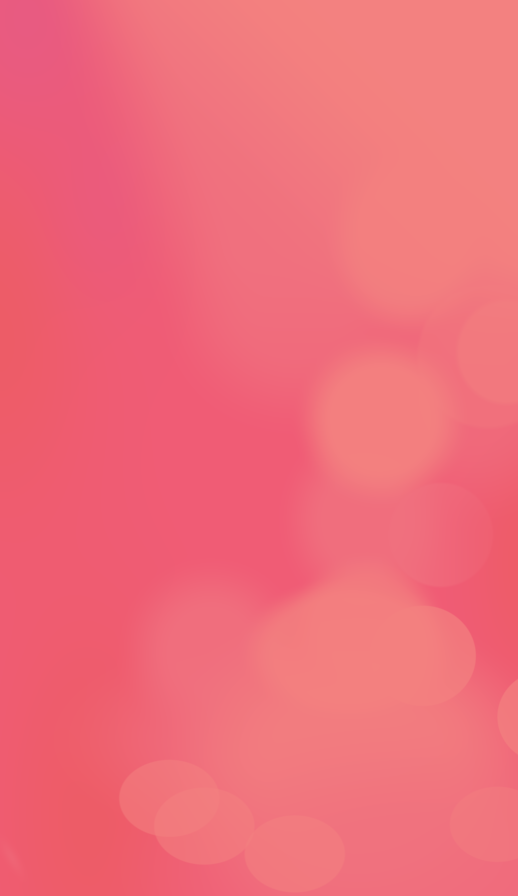
This background is drawn by a WebGL 2 fragment shader. Its source:

```glsl
#version 300 es
precision highp float;
// Warm pink backdrop with out-of-focus lights: a red and magenta tinted base,
// a diagonal salmon haze from the upper right, then soft and crisp ellipses
// layered over it. Lengths are in canvas heights.

uniform vec2 u_resolution;
out vec4 fragColor;

const vec3 PINK = vec3(0.94, 0.36, 0.46);
const vec3 RED = vec3(0.93, 0.36, 0.40);
const vec3 MAGENTA = vec3(0.91, 0.355, 0.505);
const vec3 ROSE = vec3(0.94, 0.44, 0.495);
const vec3 SALMON = vec3(0.953, 0.505, 0.50);

// Gaussian patch of light
float glow(vec2 p, vec2 center, vec2 spread) {
    vec2 q = (p - center) / spread;
    return exp(-dot(q, q));
}

// Filled ellipse whose rim fades over +-blur, never sharper than a pixel
float disc(vec2 p, vec2 center, vec2 radii, float blur) {
    float d = (length((p - center) / radii) - 1.0) * min(radii.x, radii.y);
    float rim = max(blur, 0.75 / u_resolution.y);
    return 1.0 - smoothstep(-rim, rim, d);
}

vec3 backdrop(vec2 p) {
    vec3 col = PINK;
    col = mix(col, RED, 0.95 * glow(p, vec2(0.0, 0.63), vec2(0.10, 0.21)));
    col = mix(col, RED, 0.95 * glow(p, vec2(0.10, 0.09), vec2(0.10, 0.22)));
    col = mix(col, RED, 0.9 * glow(p, vec2(0.59, 0.37), vec2(0.06, 0.13)));
    col = mix(col, MAGENTA, glow(p, vec2(0.03, 0.98), vec2(0.10, 0.14)));
    col = mix(col, MAGENTA, 0.6 * glow(p, vec2(0.12, 0.78), vec2(0.07, 0.12)));

    // Diagonal haze, rose at its border and salmon toward the corner
    float drop = 1.0 - p.y;
    float haze = smoothstep(-0.04, 0.10, p.x - 0.075 - 0.36 * drop);
    haze *= smoothstep(0.57, 0.72, p.y);
    col = mix(col, ROSE, haze);
    col = mix(col, ROSE, 0.7 * disc(p, vec2(0.33, 0.64), vec2(0.10, 0.085), 0.05));
    return mix(col, SALMON, haze * smoothstep(0.0, 0.34, p.x - drop));
}

vec3 blurredLights(vec3 col, vec2 p) {
    // Right-hand column
    col = mix(col, ROSE, 0.65 * disc(p, vec2(0.53, 0.56), vec2(0.09, 0.10), 0.05));
    col = mix(col, SALMON, 0.8 * disc(p, vec2(0.456, 0.733), vec2(0.075, 0.088), 0.022));
    col = mix(col, ROSE, 0.9 * disc(p, vec2(0.405, 0.42), vec2(0.070, 0.080), 0.03));
    col = mix(col, SALMON, 0.95 * disc(p, vec2(0.426, 0.531), vec2(0.078), 0.024));

    // Lower cloud
    col = mix(col, ROSE, 0.9 * disc(p, vec2(0.235, 0.275), vec2(0.075, 0.075), 0.035));
    col = mix(col, ROSE, 0.9 * disc(p, vec2(0.35, 0.175), vec2(0.20, 0.085), 0.05));
    col = mix(col, SALMON, 0.75 * disc(p, vec2(0.40, 0.14), vec2(0.16, 0.14), 0.06));
    col = mix(col, ROSE, 0.8 * disc(p, vec2(0.46, 0.03), vec2(0.22, 0.11), 0.07));
    col = mix(col, SALMON, 0.65 * disc(p, vec2(0.41, 0.305), vec2(0.070, 0.064), 0.018));
    return mix(col, SALMON, 0.8 * disc(p, vec2(0.39, 0.275), vec2(0.105, 0.070), 0.014));
}

vec3 crispLights(vec3 col, vec2 p) {
    // Right side, from top to bottom
    col = mix(col, SALMON, 0.28 * disc(p, vec2(0.545, 0.602), vec2(0.079, 0.080), 0.003));
    col = mix(col, SALMON, 0.5 * disc(p, vec2(0.565, 0.607), vec2(0.055, 0.058), 0.004));
    float fade = 1.0 - 0.7 * smoothstep(0.45, 0.55, p.x);
    col = mix(col, ROSE, 0.75 * fade * disc(p, vec2(0.492, 0.403), vec2(0.058), 0.002));
    col = mix(col, SALMON, 0.7 * disc(p, vec2(0.472, 0.268), vec2(0.059, 0.056), 0.001));
    col = mix(col, SALMON, 0.7 * disc(p, vec2(0.610, 0.200), vec2(0.055, 0.052), 0.001));
    col = mix(col, SALMON, 0.4 * disc(p, vec2(0.555, 0.080), vec2(0.053, 0.042), 0.001));

    // Overlapping trail descending along the bottom
    for (int i = 0; i < 3; i++) {
        float k = float(i);
        vec2 center = vec2(0.189 + 0.008 * k + 0.031 * k * k, 0.109 - 0.031 * k);
        col = mix(col, SALMON, 0.55 * disc(p, center, vec2(0.056, 0.043), 0.001));
    }
    return col;
}

void main() {
    vec2 p = gl_FragCoord.xy / u_resolution.y;
    p.x *= 0.578 * u_resolution.y / u_resolution.x; // keep the layout full width
    vec3 col = backdrop(p);
    col = blurredLights(col, p);
    col = crispLights(col, p);

    // Faint slanted glint in the lower left corner
    vec2 q = p - vec2(0.013, 0.043);
    q = vec2(0.86 * q.x + 0.51 * q.y, -0.51 * q.x + 0.86 * q.y);
    col = mix(col, ROSE, 0.4 * glow(q, vec2(0.0), vec2(0.006, 0.02)));
    fragColor = vec4(col, 1.0);
}
```
